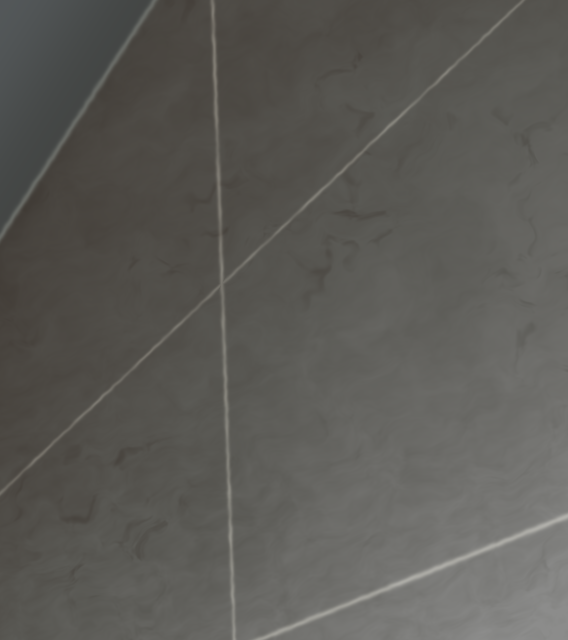
A Shadertoy shader for this texture:

```glsl
const vec3 UMBER = vec3(0.275, 0.256, 0.234);
const vec3 STONE = vec3(0.350, 0.347, 0.328);
const vec3 ASH = vec3(0.515, 0.515, 0.508);
const vec3 WALL_DARK = vec3(0.265, 0.275, 0.270);
const vec3 WALL_LIGHT = vec3(0.325, 0.342, 0.348);
const vec3 TRIM = vec3(0.43, 0.44, 0.42);

vec2 hashGradient(vec2 cell) {
    vec3 h = fract(cell.xyx * vec3(0.1031, 0.1030, 0.0973));
    h += dot(h, h.yzx + 33.33);
    float angle = 6.2832 * fract((h.x + h.y) * h.z);
    return vec2(cos(angle), sin(angle));
}

float gradientNoise(vec2 p) {
    vec2 i = floor(p), f = p - i;
    vec2 u = f * f * f * (f * (f * 6.0 - 15.0) + 10.0);
    vec2 e = vec2(1.0, 0.0);
    float a = dot(hashGradient(i), f);
    float b = dot(hashGradient(i + e.xy), f - e.xy);
    float c = dot(hashGradient(i + e.yx), f - e.yx);
    float d = dot(hashGradient(i + e.xx), f - e.xx);
    return mix(mix(a, b, u.x), mix(c, d, u.x), u.y);
}

float fbm(vec2 p, int octaves) {
    float sum = 0.0, amplitude = 0.5;
    for (int i = 0; i < octaves; i++) {
        sum += amplitude * gradientNoise(p);
        p = 2.0 * p + 7.3;
        amplitude *= 0.55;
    }
    return sum;
}

vec2 rotate(vec2 p, float angle) {
    float c = cos(angle), s = sin(angle);
    return vec2(c * p.x + s * p.y, c * p.y - s * p.x);
}

// Signed distance to the line a-b, positive on its left
float lineDistance(vec2 p, vec2 a, vec2 b) {
    vec2 d = normalize(b - a);
    return dot(p - a, vec2(-d.y, d.x));
}

// Bell-shaped coverage of a slightly uneven joint
float joint(vec2 p, vec2 a, vec2 b, float width) {
    float wobble = 0.0014 * gradientNoise(p * 65.0);
    float d = (lineDistance(p, a, b) + wobble) / width;
    return exp(-d * d);
}

vec3 stoneColor(float level) {
    float t = (level - 0.27) / 0.245;
    vec3 c = mix(UMBER, STONE, clamp(t * 3.0, -0.3, 1.0));
    return mix(c, ASH, clamp((t - 0.333) * 1.5, 0.0, 1.2));
}

// Brushed clouds, fine streaks and small dark blotches
float stoneRelief(vec2 p, float nearness) {
    vec2 q = rotate(p, 0.65);
    vec2 warp = vec2(fbm(p * 9.0, 3), fbm(p * 9.0 + 19.0, 3));
    float clouds = fbm(q * vec2(4.0, 8.0) + warp, 5);
    float streaks = fbm(rotate(p, 0.4) * vec2(22.0, 46.0) + warp * 2.0, 3);
    float patches = smoothstep(-0.1, 0.35, gradientNoise(p * 4.5 + 3.7));
    float blotches = smoothstep(0.06, 0.4, fbm(q * vec2(17.0, 27.0) + warp * 2.5, 3));
    return 0.050 * clouds + mix(0.014, 0.060, nearness) * streaks
         - 0.050 * patches * blotches;
}

void mainImage(out vec4 fragColor, in vec2 fragCoord) {
    vec2 p = fragCoord / iResolution.y;
    float across = fragCoord.x / iResolution.x;
    float down = 1.0 - p.y;
    float soft = max(0.0022, 1.0 / iResolution.y);

    // Floor lit from the lower right
    float light = 0.268 + 0.075 * across + 0.145 * across * down + 0.065 * down * down * down;
    float nearness = smoothstep(0.35, 1.0, down) * (0.6 + 0.4 * across);
    vec3 color = stoneColor(light + stoneRelief(p, nearness));

    // Joints, wider and cleaner toward the viewer
    float upright = joint(p, vec2(0.366, 0.0), vec2(0.332, 1.0), 0.0034);
    float diagonal = joint(p, vec2(0.0, 0.229), vec2(0.818, 1.0), 0.0028);
    float front = joint(p, vec2(0.404, 0.0), vec2(0.885, 0.193), 0.0034 + 0.0014 * across);
    float wear = 0.85 + 0.6 * gradientNoise(p * 28.0);
    float grout = max(max(upright, diagonal * 0.85) * wear, front * 1.05);
    color += grout * vec3(0.180, 0.177, 0.165);

    // Wall panel with its pale lower edge
    vec2 edgeStart = vec2(0.0, 0.629), edgeEnd = vec2(0.242, 1.0);
    float side = lineDistance(p, edgeStart, edgeEnd);
    color *= 1.0 - 0.07 * exp(-abs(side) * 32.0);
    vec3 wall = mix(WALL_DARK, WALL_LIGHT, smoothstep(0.0, 0.2, side));
    color = mix(color, wall, smoothstep(-soft, soft, side));
    color = mix(color, TRIM, 0.85 * joint(p, edgeStart, edgeEnd, 0.0045));

    fragColor = vec4(color, 1.0);
}
```
